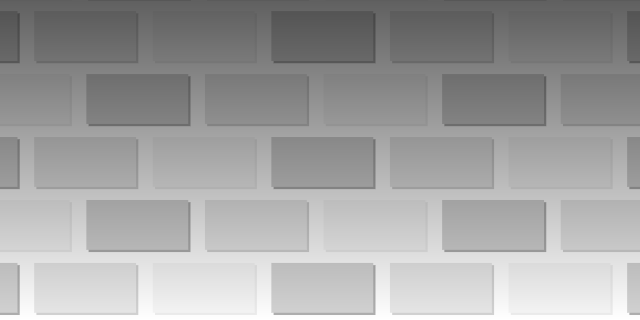
Reproduce this pattern procedurally as a Shadertoy shader.

```glsl
// Staggered grey brick wall with thin drop shadows over a vertical gradient.

// All lengths are fractions of the canvas height.
const vec2 PITCH = vec2(0.3706, 0.1967);
const vec2 FIRST_CENTRE = vec2(0.2695, 0.097);
const vec2 FACE_HALF = vec2(0.1592, 0.0779);
const float ROW_SHIFT = 0.44;
const float SHADOW_DEPTH = 0.007;
const float TOP_GREY = 0.375;
const float BOTTOM_GREY = 1.0;

float boxDistance(vec2 p, vec2 halfSize) {
    vec2 d = abs(p) - halfSize;
    return length(max(d, 0.0)) + min(max(d.x, d.y), 0.0);
}

float coverage(float dist, float pixel) {
    return clamp(0.5 - dist / pixel, 0.0, 1.0);
}

// Opacity cycles through medium, light and dark bricks.
float brickOpacity(float column, float parity) {
    float tone = mod(column - parity, 3.0);
    return tone < 0.5 ? 0.09 : (tone < 1.5 ? 0.035 : 0.17);
}

void mainImage(out vec4 fragColor, in vec2 fragCoord) {
    float pixel = 1.0 / iResolution.y;
    vec2 p = fragCoord * pixel;

    // Cell coordinates, with alternate rows shifted sideways
    vec2 grid = (p - FIRST_CENTRE) / PITCH;
    float row = floor(grid.y + 0.5);
    float parity = mod(row, 2.0);
    grid.x -= ROW_SHIFT * parity;
    vec2 cell = vec2(floor(grid.x + 0.5), row);
    vec2 local = (grid - cell) * PITCH;

    // Brick face and its shadow, offset down and to the right
    vec2 offset = 0.5 * SHADOW_DEPTH * vec2(1.0, -1.0);
    float face = coverage(boxDistance(local + offset, FACE_HALF), pixel);
    float shadow = coverage(boxDistance(local - offset, FACE_HALF), pixel);

    // Translucent darkening keeps the wall gradient visible
    float wall = mix(BOTTOM_GREY, TOP_GREY, p.y);
    float faceShade = 1.0 - brickOpacity(cell.x, parity);
    float shade = mix(1.0, faceShade * faceShade, shadow);
    shade = mix(shade, faceShade, face);

    fragColor = vec4(vec3(wall * shade), 1.0);
}
```
